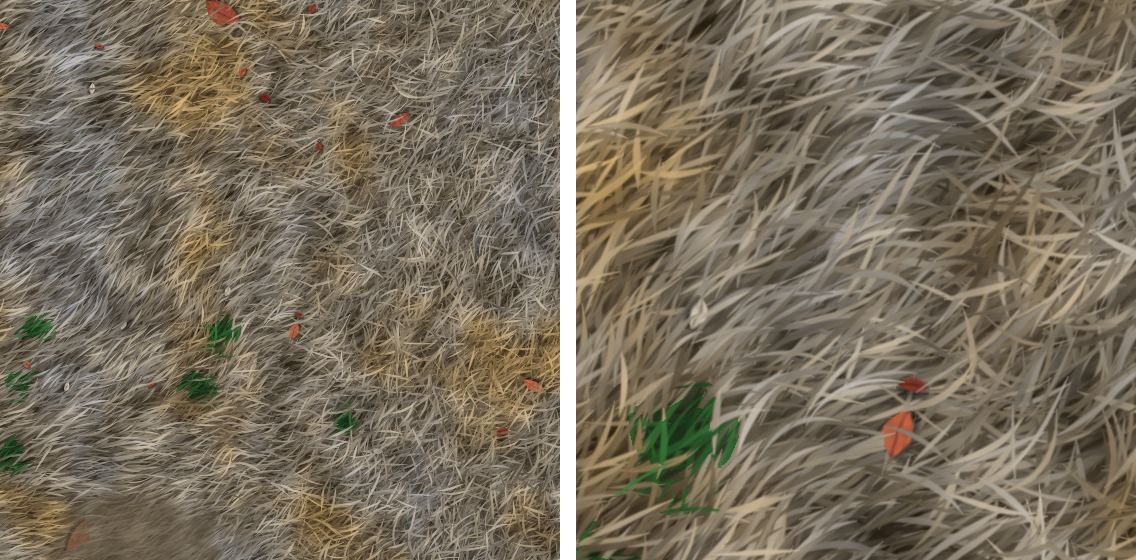
Left: the whole. Right: its middle third, enlarged.
Reproduce this texture procedurally as a three.js fragment shader.

```glsl
// Dry matted lawn: layered straw blades, green tufts and scattered fallen leaves.
varying vec2 vUv;

const int LAYERS = 20;
const int LEAF_LAYER = 17;
const int LEAVES = 20;
const int TUFTS = 6;
const float CELL = 0.035;
const vec3 SOIL = vec3(0.14, 0.11, 0.065);
const vec3 STRAW = vec3(0.69, 0.65, 0.585);
const vec3 GOLD = vec3(1.10, 0.98, 0.74);
const vec3 ASH = vec3(0.95, 1.0, 1.10);
const vec3 GREEN = vec3(0.17, 0.36, 0.17);
const vec3 MATTED = vec3(0.39, 0.34, 0.26);

vec4 hash4(vec2 p) {
  vec4 q = fract(p.xyxy * vec4(0.1031, 0.1030, 0.0973, 0.1099));
  q += dot(q, q.wzxy + 33.33);
  return fract((q.xxyz + q.yzzw) * q.zywx);
}

vec2 rotate(vec2 p, float angle) {
  float c = cos(angle), s = sin(angle);
  return vec2(c * p.x + s * p.y, c * p.y - s * p.x);
}

float corner(vec2 cell, vec2 offset) {
  return dot(hash4(cell).xy * 2.0 - 1.0, offset);
}

float gradientNoise(vec2 p) {
  vec2 i = floor(p), f = fract(p);
  vec2 u = f * f * f * (f * (f * 6.0 - 15.0) + 10.0);
  vec2 e = vec2(1.0, 0.0);
  return mix(mix(corner(i, f), corner(i + e, f - e), u.x),
             mix(corner(i + e.yx, f - e.yx), corner(i + 1.0, f - 1.0), u.x), u.y);
}

float fbm(vec2 p) {
  return gradientNoise(p) + 0.5 * gradientNoise(p * 2.1 + 17.0)
       + 0.25 * gradientNoise(p * 4.3 + 41.0);
}

// Pointed sliver lying along x; edge is the half width of the soft border.
float sliver(vec2 p, float halfLength, float halfWidth, float edge) {
  float t = p.x / halfLength;
  float width = halfWidth * (1.0 - t * t);
  return smoothstep(edge, -edge, abs(p.y) - width) * step(abs(t), 1.0);
}

vec3 strawColor(float shade, vec3 tint) {
  return mix(SOIL, STRAW, clamp(shade, 0.0, 1.15)) * tint;
}

// One layer of bent blades, one blade per cell.
vec3 paintStraw(vec3 color, vec2 p, float layer, float flow, float spread,
                float shade, vec3 tint, float tuft) {
  vec2 g = rotate(p, layer * 1.7) / CELL + layer * 3.37;
  vec2 home = floor(g);
  for (int y = -1; y <= 1; y++) {
    for (int x = -1; x <= 1; x++) {
      vec2 id = home + vec2(float(x), float(y));
      vec4 h = hash4(id + layer * 37.0 + 200.0);
      vec4 k = hash4(id.yx + layer * 53.0 + 411.0);
      float angle = flow + spread * (h.z + k.x - 1.0);
      vec2 d = rotate(g - id - h.xy, angle - layer * 1.7);
      d.y += (k.y - 0.5) * 0.5 * d.x * d.x;
      float blade = sliver(d, mix(0.5, 0.95, k.z), mix(0.032, 0.068, h.w), 0.032);
      float tone = shade + 0.62 * (k.w - 0.5) + 0.07 * d.x;
      vec3 dry = strawColor(tone, tint * mix(vec3(1.03, 1.0, 0.94), vec3(0.98, 1.0, 1.05), k.y));
      vec3 fresh = GREEN * (0.35 + tone);
      color = mix(color, mix(dry, fresh, step(h.w, tuft)), blade * 0.93);
    }
  }
  return color;
}

vec3 paintLeaves(vec3 color, vec2 p) {
  for (int i = 0; i < LEAVES; i++) {
    vec4 h = hash4(vec2(float(i) * 7.0 + 3.0, 91.0));
    vec4 k = hash4(vec2(float(i) * 5.0 + 8.0, 37.0));
    float size = mix(0.009, 0.034, h.z * h.z * h.z);
    vec2 d = rotate(p - h.xy, k.x * 6.28);
    d.y += d.x * d.x * 6.0 + 0.002 * gradientNoise(p * 130.0);
    vec3 leaf = mix(vec3(0.42, 0.15, 0.11), vec3(0.75, 0.39, 0.27), k.y);
    leaf = mix(leaf, vec3(0.76, 0.71, 0.64), step(0.93, k.z));
    leaf *= 1.0 + 0.35 * gradientNoise(p * 160.0) - 0.2 * smoothstep(0.002, 0.0, abs(d.y));
    color *= 1.0 - 0.5 * sliver(d + vec2(0.0, 0.003), size * 1.1, size * 0.55, 0.004);
    color = mix(color, leaf, sliver(d, size, size * mix(0.4, 0.6, k.w), 0.0015));
  }
  return color;
}

// Green growth gathers in a few ragged spots on the lower left.
float tuftMask(vec2 p) {
  float mask = 0.0;
  for (int i = 0; i < TUFTS; i++) {
    vec4 h = hash4(vec2(float(i) * 11.0 + 2.0, 63.0));
    vec2 d = p - vec2(0.62, 0.42) * h.xy - vec2(0.0, 0.1);
    float reach = length(d) + 0.03 * gradientNoise(p * 28.0);
    mask = max(mask, smoothstep(mix(0.03, 0.055, h.z), 0.008, reach));
  }
  return mask * 0.85;
}

void main() {
  vec2 p = vUv;
  float patches = fbm(p * 4.0 + 5.0);
  float clumps = fbm(p * 13.0 + 29.0);
  float flow = 0.45 + 0.45 * p.x + 1.1 * gradientNoise(p * 3.0 + 8.0) + 0.5 * gradientNoise(p * 8.0);
  float spread = mix(0.6, 1.5, smoothstep(0.25, 0.75, p.x + 0.4 * patches));
  vec3 tint = mix(mix(vec3(1.0), GOLD, smoothstep(0.0, 0.5, patches)), ASH, smoothstep(0.0, -0.45, patches));
  float tuft = tuftMask(p);

  // Shadowed thatch below the blades
  float thatch = gradientNoise(rotate(p, 0.6) * vec2(60.0, 220.0));
  vec3 color = strawColor(0.3 + 0.45 * thatch + 0.25 * clumps, tint);
  color = mix(color, GREEN * 0.45, tuft);

  for (int i = 0; i < LAYERS; i++) {
    float depth = float(i) / float(LAYERS - 1);
    float shade = 0.37 + 0.42 * depth + 0.42 * clumps - 0.2 * tuft;
    color = paintStraw(color, p, float(i), flow, spread, shade, tint, tuft);
    if (i == LEAF_LAYER) color = paintLeaves(color, p);
  }

  // Worn, blurred patch at the lower edge
  float worn = length((p - vec2(0.25, 0.03)) * vec2(1.0, 1.7)) + 0.08 * clumps;
  vec3 matted = MATTED * (1.0 + 0.25 * clumps + 0.2 * thatch);
  color = mix(color, matted, 0.75 * smoothstep(0.21, 0.09, worn));
  gl_FragColor = vec4(color, 1.0);
}
```
